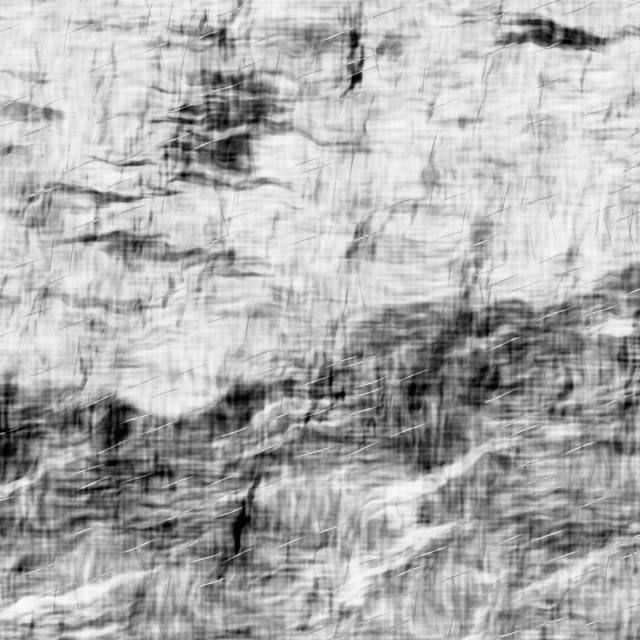
Write a Shadertoy shader that draws this texture map.

```glsl
// Weathered grey rock face: bright slabs above a shaded, sloping shelf.
// Stretched gradient noise makes ledges, cracks and a streaky woven grain;
// jittered line segments add short, fine slanting scratches.

vec2 hash2(vec2 cell) {
    vec3 a = fract(cell.xyx * vec3(0.1031, 0.1030, 0.0973));
    a += dot(a, a.yzx + 33.33);
    return fract((a.xx + a.yz) * a.zy);
}

float cornerSlope(vec2 cell, vec2 offset) {
    float angle = 6.2832 * hash2(cell).x;
    return dot(vec2(cos(angle), sin(angle)), offset);
}

// Gradient noise, roughly -0.7 to 0.7
float noise(vec2 p) {
    vec2 i = floor(p), f = p - i;
    vec2 u = f * f * f * (f * (f * 6.0 - 15.0) + 10.0);
    vec2 e = vec2(1, 0);
    return mix(mix(cornerSlope(i, f), cornerSlope(i + e, f - e), u.x),
               mix(cornerSlope(i + e.yx, f - e.yx), cornerSlope(i + 1.0, f - 1.0), u.x), u.y);
}

float fbm(vec2 p) {
    float sum = 0.0, weight = 1.0;
    for (int k = 0; k < 4; k++) {
        sum += weight * noise(p);
        p = p * 2.03 + 17.3;
        weight *= 0.55;
    }
    return sum;
}

// Soft oval patch, one at its centre
float patchMask(vec2 p, vec2 centre, vec2 radius) {
    vec2 d = (p - centre) / radius;
    return exp(-dot(d, d));
}

// Thin broken line segments along a direction
float scratches(vec2 p, float angle, float rows, float density) {
    vec2 dir = vec2(cos(angle), sin(angle));
    vec2 q = vec2(dot(p, dir), dot(p, vec2(-dir.y, dir.x)));
    q.y += 0.005 * noise(q * 18.0);
    float row = floor(q.y * rows);
    float along = q.x * 13.0 + 9.0 * hash2(vec2(row, 5.0)).x;
    vec2 rnd = hash2(vec2(floor(along), row) + 40.0);
    float across = abs(fract(q.y * rows) - 0.2 - 0.6 * rnd.x) / rows;
    float ends = smoothstep(0.5, 0.15, abs(fract(along) - 0.5));
    float aa = 0.5 / iResolution.y;
    return smoothstep(0.0012 + aa, 0.0002, across) * ends * step(rnd.y, density);
}

void mainImage(out vec4 fragColor, in vec2 fragCoord) {
    vec2 p = fragCoord / iResolution.xy;
    vec2 q = p + 0.018 * vec2(fbm(p * 8.0), fbm(p * 8.0 + 31.0));

    // Shelf line: low on the left, stepping up to the right
    float shelf = 0.40 + 0.13 * smoothstep(0.46, 0.64, q.x)
                + 0.06 * smoothstep(0.86, 1.0, q.x)
                - 0.05 * patchMask(q, vec2(0.26, q.y), vec2(0.08, 1.0));
    float depth = shelf - q.y;
    float below = smoothstep(-0.014, 0.018, depth);
    float slab = 0.93 + 0.16 * fbm(q * 5.0 + 3.0);
    float shade = 0.43 + 1.05 * clamp(depth, 0.0, 0.25) + 0.30 * fbm(q * vec2(5, 8) + 12.0);
    float tone = mix(slab, shade, below);

    // Flat ledges, strongest at upper left and along the upper right
    float ledgeArea = 0.28 + 0.9 * patchMask(p, vec2(0.27, 0.76), vec2(0.23, 0.16))
                    + 0.9 * patchMask(p, vec2(0.88, 0.95), vec2(0.22, 0.05));
    float ledge = fbm(vec2(q.x * 4.0, q.y * 20.0 + q.x * 1.5) + 8.0)
                + 0.35 * noise(vec2(q.x * 12.0, q.y * 90.0));
    tone -= 0.62 * ledgeArea * smoothstep(-0.05, 0.6, ledge);
    tone += 0.40 * below * smoothstep(0.15, 0.6, fbm(vec2(q.x * 4.0, q.y * 15.0 - q.x * 5.0)));

    // Upright cracks, broken up by a fine vertical grain
    float grain = noise(vec2(q.x * 85.0 - q.y * 12.0, q.y * 19.0))
                + 0.6 * noise(vec2(p.x * 150.0, p.y * 26.0) + 70.0);
    float crackArea = 0.45 + 0.8 * patchMask(p, vec2(0.17 + 0.3 * (p.y - 0.5), 0.53), vec2(0.06, 0.16))
                    + 0.6 * patchMask(p, vec2(0.55, 0.82), vec2(0.035, 0.22))
                    + 0.7 * patchMask(p, vec2(0.32, 0.94), vec2(0.025, 0.11))
                    + 0.7 * patchMask(p, vec2(0.59, 0.36), vec2(0.08, 0.05))
                    + 0.7 * patchMask(p, vec2(0.39 + 0.3 * (p.y - 0.2), 0.2), vec2(0.035, 0.14))
                    + 0.4 * patchMask(p, vec2(0.06, 0.7), vec2(0.04, 0.3));
    float crack = fbm(vec2(q.x * 17.0 - q.y * 5.0, q.y * 6.0) + 22.0) + 0.65 * grain;
    tone -= crackArea * (0.10 * crackArea + 0.75 * smoothstep(0.05, 0.85, crack));

    // Streaks run upright in some patches and flat in others
    float upright = smoothstep(-0.25, 0.25, noise(p * 6.5 + 50.0));
    float rough = mix(1.5, 0.75, smoothstep(0.45, 0.9, tone));
    float flats = noise(vec2(q.x * 13.0, q.y * 90.0 - q.x * 20.0))
                + 0.6 * noise(vec2(p.x * 20.0, p.y * 160.0) + 90.0);
    float weave = noise(vec2(p.x * 150.0, p.y * 13.0)) + noise(vec2(p.x * 13.0, p.y * 150.0) + 60.0);
    float mottle = fbm(q * vec2(34, 42));
    tone += rough * (0.26 * mix(flats, grain, upright) + 0.11 * weave + 0.15 * mottle);

    // Short scratches: pale in the shade, faint dark hairlines on the slabs
    float lit = smoothstep(0.5, 0.8, tone);
    tone += mix(0.36, -0.16, lit) * scratches(p, 0.36, 42.0, 0.27);
    tone -= 0.17 * lit * scratches(p + 3.0, 1.40, 34.0, 0.17);
    tone -= 0.14 * lit * scratches(p + 6.0, 1.80, 28.0, 0.14);

    // Soft highlight shoulder keeps the brightest slabs below white
    tone = tone > 0.8 ? 0.8 + 0.2 * (1.0 - exp(-(tone - 0.8) / 0.2)) : tone;
    fragColor = vec4(vec3(clamp(tone, 0.02, 0.99)), 1.0);
}
```
